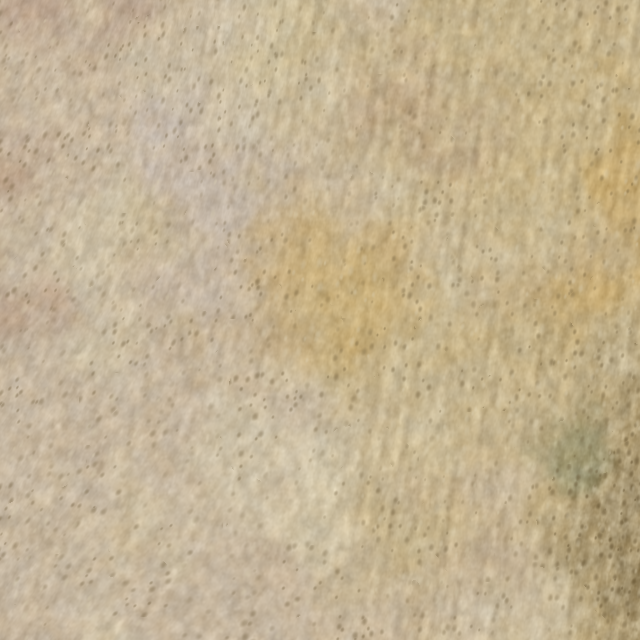
A WebGL 2 fragment shader for this texture:

```glsl
#version 300 es
precision highp float;
// Weathered straw-coloured ground with slanted furrows, soft stains and dark flecks.
uniform vec2 u_resolution;
out vec4 fragColor;

const float TAU = 6.2831853;
const vec3 GREY_SAND = vec3(0.775, 0.713, 0.622);
const vec3 STRAW     = vec3(0.772, 0.702, 0.545);
const vec3 PALE      = vec3(0.825, 0.780, 0.665);
const vec3 ROSE      = vec3(0.690, 0.575, 0.490);
const vec3 OCHRE     = vec3(0.780, 0.655, 0.405);
const vec3 MOSS      = vec3(0.520, 0.540, 0.410);
const vec3 LILAC     = vec3(0.765, 0.715, 0.675);
const vec3 UMBER     = vec3(0.400, 0.330, 0.200);

vec2 hash2(vec2 cell) {
    vec3 q = fract(cell.xyx * vec3(0.1031, 0.1030, 0.0973));
    q += dot(q, q.yzx + 33.33);
    return fract((q.xx + q.yz) * q.zy);
}

float valueNoise(vec2 p) {
    vec2 cell = floor(p), f = fract(p);
    f = f * f * (3.0 - 2.0 * f);
    float low = mix(hash2(cell).x, hash2(cell + vec2(1, 0)).x, f.x);
    float high = mix(hash2(cell + vec2(0, 1)).x, hash2(cell + vec2(1, 1)).x, f.x);
    return mix(low, high, f.y);
}

// Layered noise, centred on zero
float fbm(vec2 p, int octaves) {
    float sum = 0.0, weight = 0.5;
    for (int i = 0; i < octaves; i++) {
        sum += weight * (valueNoise(p) - 0.5);
        p = mat2(1.6, 1.2, -1.2, 1.6) * p + 17.3;
        weight *= 0.55;
    }
    return sum;
}

// Cellular flecks: soft dots of random size in a share of the cells
float flecks(vec2 p, float share) {
    vec2 cell = floor(p);
    float cover = 0.0;
    for (int y = -1; y <= 1; y++) {
        for (int x = -1; x <= 1; x++) {
            vec2 id = cell + vec2(x, y);
            vec2 rnd = hash2(id + 91.7);
            float radius = mix(0.25, 0.6, rnd.y);
            float dist = length(p - id - hash2(id));
            float dotCover = 1.0 - smoothstep(0.1 * radius, radius, dist);
            cover = max(cover, dotCover * step(rnd.x, share));
        }
    }
    return cover;
}

// Soft round stain with a ragged border
float stain(vec2 p, vec2 centre, vec2 size, float ragged) {
    float dist = length((p - centre) / size) + ragged;
    return 1.0 - smoothstep(0.2, 1.1, dist);
}

// Wavy rows of uneven strength along the slanted direction
float furrows(vec2 q, float count) {
    float warp = 1.6 * sin(q.y * 7.0 + q.x * 9.0) + 5.0 * fbm(q * vec2(9.0, 4.0), 2);
    float rows = sin(q.x * count * TAU + warp);
    rows += 0.5 * sin(q.x * count * 1.73 * TAU - warp + 1.3);
    return rows * (0.55 + 1.6 * fbm(q * vec2(14.0, 8.0) + 5.0, 2));
}

void main() {
    vec2 p = gl_FragCoord.xy / u_resolution;

    // Sheared coordinates: x across the strokes, y along them
    float lean = mix(0.42, 0.15, smoothstep(0.0, 0.6, p.x));
    vec2 q = vec2(p.x - lean * (p.y - 0.5), p.y);

    // Broad colour drift from grey sand to straw
    float drift = fbm(p * 5.0, 4);
    float ragged = 1.8 * fbm(p * 11.0 + 3.1, 4);
    float warmth = smoothstep(-0.3, 0.25, p.x - 0.5 + 0.15 * (p.y - 0.5) + drift);
    vec3 col = mix(GREY_SAND, STRAW, warmth);

    // Stains
    float topLeft = (1.0 - smoothstep(0.1, 0.8, p.x)) * smoothstep(0.3, 0.8, p.y);
    float roseSpots = smoothstep(0.0, 0.3, fbm(p * 7.0 + 21.0, 4));
    col = mix(col, ROSE, roseSpots * (0.15 + 0.4 * topLeft));
    col = mix(col, ROSE, 0.45 * stain(p, vec2(0.01, 0.51), vec2(0.11, 0.07), ragged));
    col = mix(col, ROSE, 0.40 * stain(p, vec2(0.67, 0.86), vec2(0.14, 0.13), ragged));
    col = mix(col, LILAC, 0.65 * stain(p, vec2(0.34, 0.76), vec2(0.16, 0.28), ragged));
    col = mix(col, OCHRE, 0.50 * stain(p, vec2(0.56, 0.58), vec2(0.18, 0.16), ragged));
    col = mix(col, OCHRE, 0.60 * stain(p, vec2(1.0, 0.72), vec2(0.16, 0.26), ragged));
    col = mix(col, PALE, 0.60 * stain(p, vec2(0.42, 0.28), vec2(0.14, 0.12), ragged));
    col = mix(col, PALE, 0.55 * smoothstep(0.02, 0.3, fbm(p * 6.0 + 47.0, 4)));

    // Dark lower right corner with a green tinge
    float corner = smoothstep(0.68, 1.08, p.x + 0.5 * drift) * (1.0 - smoothstep(0.2, 0.62, p.y));
    col = mix(col, UMBER, 0.38 * corner);
    col = mix(col, MOSS, 0.45 * stain(p, vec2(0.91, 0.31), vec2(0.07, 0.09), ragged));

    // Furrows, strongest on the right
    float rowMask = 0.15 + 0.85 * smoothstep(0.38, 0.65, p.x + 0.4 * drift);
    col += furrows(q, 34.0) * rowMask * vec3(0.027, 0.028, 0.026);

    // Fibrous grain and a faint colour mottle
    float fibre = fbm(q * vec2(95.0, 48.0), 3);
    float grit = fbm(p * 120.0 + 8.0, 2);
    float mottle = fbm(p * 42.0 + 63.0, 2);
    col += (0.17 * fibre + 0.09 * grit) * (1.0 + 0.9 * corner) * vec3(0.95, 1.0, 1.05);
    col += 0.06 * mottle * vec3(1.0, 0.5, -0.3);

    // Dark and light flecks
    float clump = smoothstep(-0.15, 0.2, fbm(p * 13.0 + 31.0, 3));
    float dark = flecks(q * vec2(95.0, 68.0), 0.10 + 0.16 * clump + 0.3 * corner);
    float light = flecks(q * vec2(80.0, 48.0) + 40.0, 0.14);
    col = mix(col, UMBER, dark * (0.17 + 0.18 * clump + 0.22 * corner));
    col = mix(col, PALE + 0.03, 0.35 * light);

    fragColor = vec4(clamp(col, 0.0, 1.0), 1.0);
}
```
